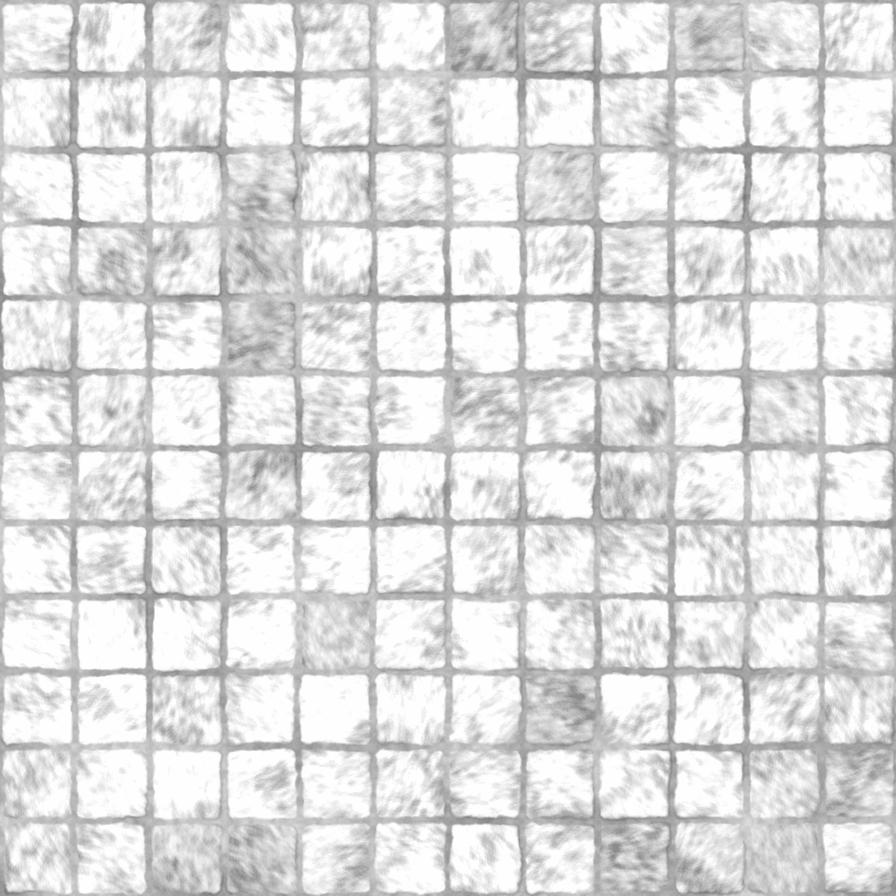
Give the GLSL for this texture, as a three.js fragment shader.

```glsl
// Worn white square stone tiles, 12 by 12, with rough grey grout and mottled stains.
#define TILES 12.0
#define GROUT_HALF 0.046
#define CORNER 0.07
#define EDGE_SOFT 0.022
#define EDGE_ROUGH 0.06
#define WOBBLE 0.05
#define GRAIN_SCALE 9.0
#define GRAIN_DEPTH 0.50
#define STAIN_DEPTH 0.17
#define TONE_DEPTH 0.20
#define TILE_WHITE 0.995
#define GROUT_GREY 0.70

varying vec2 vUv;

float hash(vec2 p) {
  return fract(sin(dot(p, vec2(127.1, 311.7))) * 43758.5453);
}

float noise(vec2 p) {
  vec2 i = floor(p);
  vec2 f = fract(p);
  f = f * f * (3.0 - 2.0 * f);
  float low = mix(hash(i), hash(i + vec2(1.0, 0.0)), f.x);
  float high = mix(hash(i + vec2(0.0, 1.0)), hash(i + vec2(1.0, 1.0)), f.x);
  return mix(low, high, f.y);
}

float fbm(vec2 p) {
  float sum = 0.0;
  float amplitude = 0.5;
  for (int i = 0; i < 3; i++) {
    sum += amplitude * noise(p);
    p = p * 2.03 + vec2(17.3, 9.1);
    amplitude *= 0.55;
  }
  return sum / 0.911;
}

float roundedBox(vec2 p, float halfSize, float radius) {
  vec2 q = abs(p) - halfSize + radius;
  return length(max(q, 0.0)) + min(max(q.x, q.y), 0.0) - radius;
}

mat2 rotation(float angle) {
  float c = cos(angle);
  float s = sin(angle);
  return mat2(c, s, -s, c);
}

void main() {
  vec2 grid = vUv * TILES;

  // Hand-laid wobble of the joints
  vec2 bend = vec2(noise(grid * 2.3), noise(grid * 2.3 + 41.0)) - 0.5;
  vec2 laid = grid + WOBBLE * bend;
  vec2 cell = floor(laid);
  vec2 local = fract(laid) - 0.5;

  // Chipped tile outline
  float chips = fbm(grid * 8.0 + 5.0) - 0.5;
  float edge = roundedBox(local, 0.5 - GROUT_HALF, CORNER) + EDGE_ROUGH * chips;
  float tileMask = 1.0 - smoothstep(-EDGE_SOFT, EDGE_SOFT, edge);

  // Each tile has its own grain direction, tone and stain
  float tone = pow(hash(cell + 3.7), 4.0);
  vec2 shift = 20.0 * vec2(hash(cell + 11.0), hash(cell + 23.0));
  vec2 stone = rotation(6.2832 * hash(cell + 31.0)) * local + shift;
  vec2 grainPos = stone * GRAIN_SCALE * vec2(1.0, 1.5);
  float grain = fbm(grainPos) - 0.5;
  float relief = fbm(grainPos + 0.35) - fbm(grainPos);
  float stain = smoothstep(0.38, 0.75, fbm(stone * 2.2));
  float haze = fbm(grid * 0.45 + 7.0) - 0.5;

  // Surface dirt, densest in stains and near worn rims
  float rim = smoothstep(-0.10, 0.0, edge) * noise(grid * 3.0 + 60.0);
  float dirt = GRAIN_DEPTH * grain * (0.75 + 0.6 * stain) + 0.30 * relief;
  dirt += STAIN_DEPTH * stain + TONE_DEPTH * tone + 0.18 * haze + 0.07 * rim - 0.045;
  float tile = TILE_WHITE - clamp(dirt, 0.0, 0.45);

  // Sandy grout with darker, dirtier stretches
  float grout = GROUT_GREY + 0.22 * (noise(grid * 1.1 + 80.0) - 0.5);
  grout += 0.20 * (fbm(grid * 11.0 + 90.0) - 0.5);

  // Thin shadow along parts of the lower and right rims
  float side = smoothstep(0.2, 0.5, max(local.x, -local.y));
  float crevice = exp(-pow(edge / 0.025, 2.0)) * side;
  crevice *= smoothstep(0.45, 0.75, noise(grid * 1.7 + 130.0));

  float shade = mix(grout, tile, tileMask) - 0.14 * crevice;
  gl_FragColor = vec4(vec3(clamp(shade, 0.0, 1.0)), 1.0);
}
```
